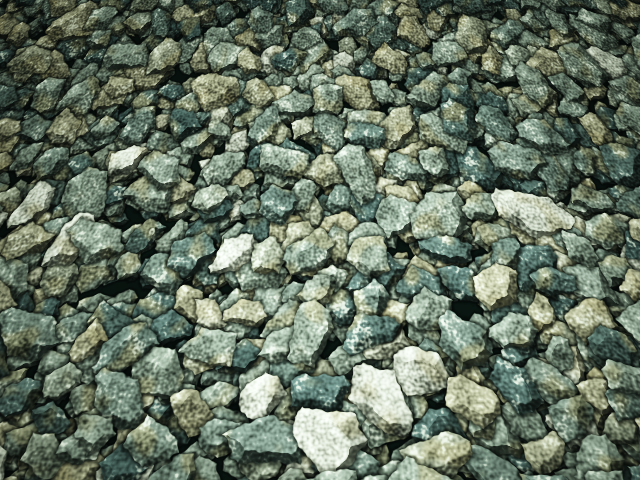
Reproduce this texture procedurally as a WebGL 1 fragment shader.

```glsl
precision highp float;
uniform vec2 u_resolution;

const float TAU = 6.2831853;
const int LAYERS = 5;
const int SIDES = 7;

const vec3 GAP = vec3(0.02, 0.045, 0.035);
const vec3 SLATE = vec3(0.22, 0.30, 0.28);
const vec3 SAGE = vec3(0.46, 0.54, 0.46);
const vec3 TAN = vec3(0.59, 0.60, 0.45);
const vec3 PALE = vec3(0.86, 0.92, 0.78);
const vec3 OCHRE = vec3(0.55, 0.52, 0.33);

float hash(vec2 p) {
  vec3 q = fract(vec3(p.xyx) * 0.1031);
  q += dot(q, q.yzx + 33.33);
  return fract((q.x + q.y) * q.z);
}

vec2 gradient(vec2 cell) {
  float a = TAU * hash(cell);
  return vec2(cos(a), sin(a));
}

float gradientNoise(vec2 p) {
  vec2 i = floor(p);
  vec2 f = p - i;
  vec2 e = vec2(1.0, 0.0);
  vec2 w = f * f * f * (f * (f * 6.0 - 15.0) + 10.0);
  float low = mix(dot(gradient(i), f), dot(gradient(i + e), f - e), w.x);
  float high = mix(dot(gradient(i + e.yx), f - e.yx), dot(gradient(i + 1.0), f - 1.0), w.x);
  return 1.4 * mix(low, high, w.y);
}

float fbm(vec2 p) {
  float sum = 0.0;
  float amp = 0.5;
  for (int i = 0; i < 4; i++) {
    sum += amp * gradientNoise(p);
    p = mat2(1.6, 1.2, -1.2, 1.6) * p + 7.3;
    amp *= 0.75;
  }
  return sum;
}

// Faceted convex stone: xy = surface slope, z = signed edge distance
vec3 stoneShape(vec2 q, vec2 id) {
  float turn = (hash(id + 3.1) - 0.5) * 2.4;
  float size = mix(0.34, 0.62, hash(id + 5.7));
  vec2 axes = size * vec2(mix(1.05, 1.55, hash(id + 8.3)), 0.8);
  vec2 slope = 0.7 * (vec2(hash(id + 11.9), hash(id + 14.2)) - 0.5);
  float height = size * 0.34 + dot(q, -slope);
  float edge = -1.0;
  for (int k = 0; k < SIDES; k++) {
    vec2 key = id + float(k) * 17.3;
    float a = TAU * (float(k) + 0.8 * hash(key)) / float(SIDES);
    vec2 dir = vec2(cos(a), sin(a));
    float reach = length(axes * vec2(cos(a - turn), sin(a - turn)));
    float d = dot(q, dir) - reach * mix(0.74, 1.08, hash(key + 2.6));
    float steep = mix(0.6, 1.8, hash(key + 6.4));
    float plane = -d * steep;
    slope = mix(slope, dir * steep, smoothstep(0.035, -0.035, plane - height));
    height = min(height, plane);
    edge = max(edge, d);
  }
  return vec3(slope, edge);
}

vec3 stoneColor(float pick, float stain) {
  vec3 c = mix(SLATE, SAGE, smoothstep(0.05, 0.45, pick));
  c = mix(c, TAN, smoothstep(0.66, 0.84, pick));
  c = mix(c, PALE, smoothstep(0.93, 0.96, pick));
  return mix(c, OCHRE, 0.5 * smoothstep(0.12, 0.5, stain));
}

vec3 shadeStone(vec2 p, vec2 id, vec2 slope) {
  vec2 shift = vec2(hash(id + 21.0), hash(id + 27.0)) * 40.0;
  float grain = fbm(p * 17.0 + shift);
  float speck = gradientNoise(p * 120.0 + shift);
  float stain = gradientNoise(p * 13.0 + shift.yx);
  vec3 normal = normalize(vec3(slope + 0.5 * vec2(grain, speck), 1.0));
  float lambert = max(dot(normal, normalize(vec3(-0.3, 0.6, 0.75))), 0.0);
  vec3 c = stoneColor(hash(id + 31.0), stain);
  c = mix(c, PALE, 0.5 * smoothstep(0.2, 0.6, grain + 0.3 * speck));
  return c * (0.22 + 0.98 * lambert) * (1.0 + 0.9 * grain + 0.25 * speck);
}

void main() {
  vec2 uv = gl_FragCoord.xy / u_resolution.y;
  float aspect = u_resolution.x / u_resolution.y;

  // Slope receding towards the top
  float scale = 1.0 - 0.48 * uv.y;
  vec2 p = vec2((uv.x - 0.5 * aspect) / scale, -log(scale) / 0.48);
  vec2 ragged = vec2(gradientNoise(p * 32.0), gradientNoise(p * 32.0 + 50.0));
  ragged += 0.5 * vec2(gradientNoise(p * 75.0), gradientNoise(p * 75.0 + 50.0));

  // Stones piled from the deepest layer to the front
  vec3 color = GAP;
  for (int layer = 0; layer < LAYERS; layer++) {
    float depth = float(layer) / float(LAYERS - 1);
    float cell = mix(0.075, 0.118, depth);
    float soft = 1.0 / (u_resolution.y * scale * cell);
    vec2 g = p / cell + float(layer) * vec2(13.37, 7.71) + 60.0;
    for (int j = 1; j >= -1; j--) {
      for (int i = -1; i <= 1; i++) {
        vec2 spot = floor(g) + vec2(float(i), float(j));
        vec2 id = spot + float(layer) * 113.0;
        if (hash(id + 41.0) > mix(0.95, 0.55, depth)) continue;
        vec2 jitter = 0.5 * (vec2(hash(id + 47.0), hash(id + 53.0)) - 0.5);
        vec3 stone = stoneShape(g - spot - 0.5 - jitter + 0.05 * ragged, id);
        if (stone.z > 0.12) continue;
        color *= mix(0.25, 1.0, smoothstep(-0.02, 0.12, stone.z));
        if (stone.z > soft) continue;
        vec3 lit = shadeStone(p, id, stone.xy) * mix(0.8, 1.05, depth);
        color = mix(color, lit, smoothstep(soft, -soft, stone.z));
      }
    }
  }

  // Pool of light with dark top and corners
  vec2 away = (uv - vec2(0.54 * aspect, 0.36)) / vec2(0.66 * aspect, 0.8);
  float pool = mix(1.2, 0.45, smoothstep(0.15, 1.15, length(away)));
  color = max(color * pool, 0.0);

  // Film response: lifted midtones, rolled-off highlights, deep shadows
  color = 1.0 - exp(-1.9 * color);
  color = mix(color, color * color * (3.0 - 2.0 * color), 0.45);
  gl_FragColor = vec4(color + GAP * 0.5, 1.0);
}
```
